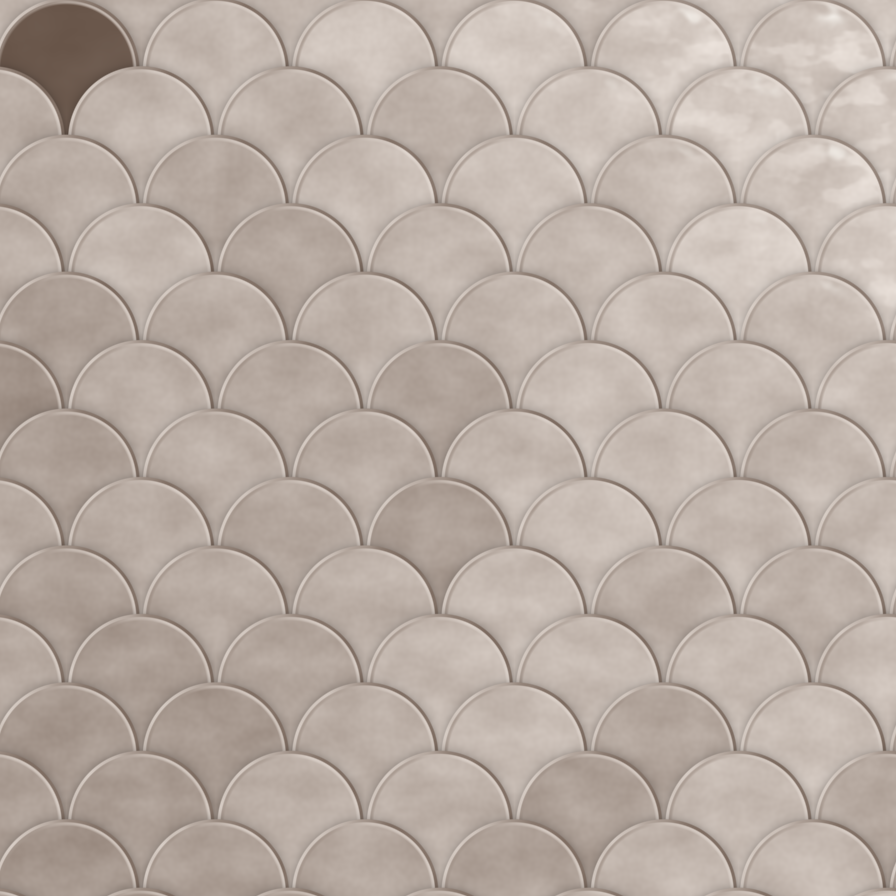
This pattern is drawn by a three.js fragment shader. Its source:

```glsl
#define COLUMNS 6.0
#define ROW_STEP 0.0764
#define RADIUS 0.0815
#define FIRST_CENTER vec2(0.0742, 0.921)
#define GROOVE 0.0034
#define RIM 0.0036
#define SOFT 0.0011
#define DEEP vec3(0.60, 0.54, 0.50)
#define PALE vec3(0.86, 0.82, 0.79)
#define TILE_VARIATION 0.50
#define CLOUDING 0.42
#define GLOSS 0.85

varying vec2 vUv;

float hash(vec2 p) {
  return fract(sin(dot(p, vec2(127.1, 311.7))) * 43758.5);
}

vec2 gradient(vec2 cell) {
  float a = 6.2832 * hash(cell);
  return vec2(cos(a), sin(a));
}

float gradientNoise(vec2 p) {
  vec2 i = floor(p), f = fract(p);
  vec2 u = f * f * f * (f * (f * 6.0 - 15.0) + 10.0);
  vec2 e = vec2(1.0, 0.0);
  float low = mix(dot(gradient(i), f), dot(gradient(i + e), f - e), u.x);
  float high = mix(dot(gradient(i + e.yx), f - e.yx),
                   dot(gradient(i + 1.0), f - 1.0), u.x);
  return mix(low, high, u.y);
}

float clouds(vec2 p) {
  float sum = 0.0, gain = 0.6;
  for (int i = 0; i < 3; i++) {
    sum += gain * gradientNoise(p);
    p = p * 2.1 + 5.3;
    gain *= 0.5;
  }
  return sum;
}

// Tone scale: 0 is DEEP, 1 is PALE, and values beyond extend the ramp.
vec3 ramp(float tone) {
  return mix(DEEP, PALE, tone);
}

// Glazed face; p is measured from the tile centre in radii.
vec3 glaze(vec2 p, vec2 id, vec2 uv) {
  float pick = hash(id + 3.7);
  float light = dot(uv - 0.5, vec2(0.38, 0.30));
  float cloud = clouds(p * vec2(1.1, 1.6) + id * 7.3);
  float tone = 0.57 + light + TILE_VARIATION * (sqrt(pick) - 0.66);
  tone += CLOUDING * cloud - 0.07 * p.y;
  tone += 0.06 * gradientNoise(uv * 150.0);

  // One dark accent tile in the upper left corner
  float accent = 1.0 - step(0.5, length(id));
  tone = mix(tone, -0.68 + 0.15 * cloud - 0.06 * p.y, accent);

  // Window glare gathers toward the upper right
  float glare = smoothstep(0.68, 0.98, dot(uv, vec2(0.5)));
  float arc = (length(p) - 0.82) / (0.04 + 0.09 * glare);
  float turn = (atan(p.y, p.x) - 1.2 + 0.4 * (pick - 0.5)) / 0.27;
  float glint = exp(-arc * arc - turn * turn);
  glint *= smoothstep(-0.25, 0.2, gradientNoise(p * 4.0 + id * 2.7));
  float sheen = smoothstep(0.0, 0.22, clouds(p * vec2(1.4, 2.2) + id * 4.1));
  vec3 color = ramp(tone + 0.28 * glare * sheen);
  return mix(color, vec3(1.0, 0.99, 0.97), GLOSS * glare * glint);
}

// Lays one overlapping tile, its contact shadow, groove and bevel.
vec3 layTile(vec3 below, vec2 offset, vec2 id, vec2 uv) {
  float dist = length(offset);
  float depth = RADIUS - dist;
  float facing = smoothstep(-0.75, 0.55, offset.x / max(dist, 0.001));
  float glow = smoothstep(0.55, 0.95, dot(uv, vec2(0.5)));

  vec3 shaded = below * (1.0 - 0.16 * exp(-max(-depth, 0.0) / 0.005));
  vec3 face = glaze(offset / RADIUS, id, uv);

  // Light mortar on the left, deep shadow on the right
  float wear = 0.18 * gradientNoise(uv * 45.0);
  vec3 groove = ramp(mix(0.86, -0.38, facing) + 0.30 * glow * facing + wear);
  float rimTone = mix(0.12, 1.06, facing) + 0.12 * glow + wear;
  vec3 rim = mix(face, ramp(rimTone), 0.72);

  float rimInner = smoothstep(GROOVE + 0.4 * RIM, GROOVE + 1.4 * RIM, depth);
  vec3 surface = mix(rim, face, rimInner);
  float body = smoothstep(GROOVE - SOFT, GROOVE + SOFT, depth);
  vec3 tile = mix(groove, surface, body);
  return mix(shaded, tile, smoothstep(-SOFT, SOFT, depth));
}

void main() {
  float pitch = 1.0 / COLUMNS;
  float baseRow = floor((FIRST_CENTER.y - vUv.y) / ROW_STEP);
  vec3 color = ramp(0.0);

  // Lower rows overlap the rows above them
  for (int i = -1; i <= 2; i++) {
    float row = baseRow + float(i);
    float startX = FIRST_CENTER.x + 0.5 * pitch * mod(row, 2.0);
    float column = floor((vUv.x - startX) / pitch + 0.5);
    vec2 center = vec2(startX + column * pitch, FIRST_CENTER.y - row * ROW_STEP);
    color = layTile(color, vUv - center, vec2(column, row), vUv);
  }
  gl_FragColor = vec4(color, 1.0);
}
```
